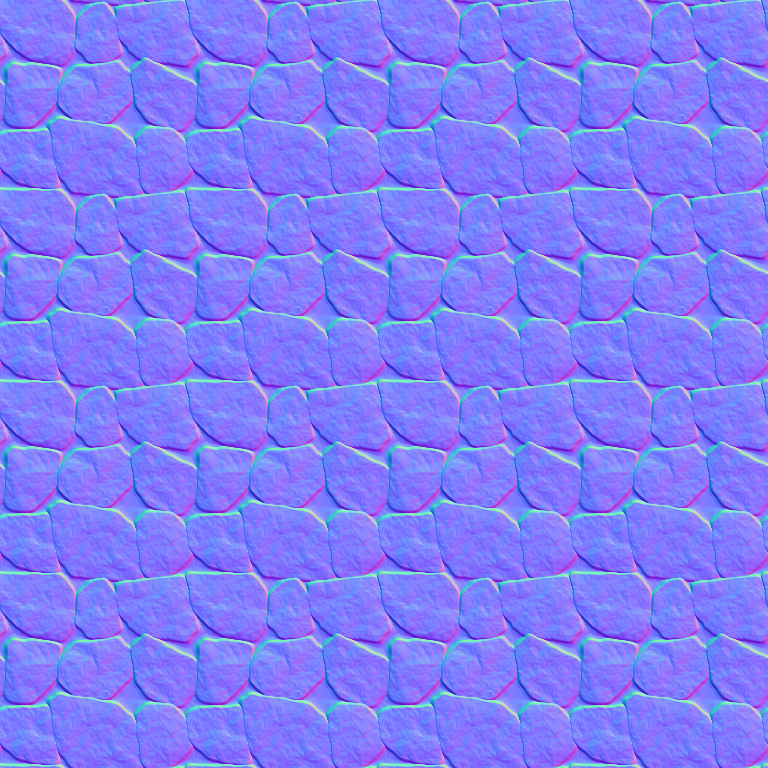
This texture map is drawn by a WebGL 2 fragment shader. Its source:

```glsl
#version 300 es
precision highp float;
// Normal map of a dry stone wall: a square tile of nine bevelled stones in
// three courses, repeated four by four. Each stone is a rounded eight-sided
// block; stones and wrapped noise form a height field whose slope is encoded.

uniform vec2 u_resolution;
out vec4 outColor;

const float REPEATS = 4.0;
const int STONES = 9;
const float BEVEL_WIDTH = 0.013;
const float BEVEL_HEIGHT = 0.0125;
const float CORNER_ROUNDING = 0.018;
const float STONE_GROWTH = 0.013;
const float SLOPE_STEP = 0.0028;
const vec2 COMMON_LEAN = vec2(-0.015, 0.03);

// Block of each stone in tile units: centre xy, half size zw
const vec4 BLOCK[STONES] = vec4[STONES](
  vec4(0.196, 0.847, 0.193, 0.163), vec4(0.507, 0.826, 0.110, 0.153),
  vec4(0.809, 0.833, 0.198, 0.155), vec4(0.167, 0.500, 0.138, 0.163),
  vec4(0.500, 0.510, 0.198, 0.156), vec4(0.861, 0.493, 0.167, 0.153),
  vec4(0.503, 0.174, 0.219, 0.186), vec4(0.851, 0.160, 0.134, 0.172),
  vec4(0.135, 0.177, 0.153, 0.139));

// Slant of the top, bottom, left and right sides
const vec4 SLANT[STONES] = vec4[STONES](
  vec4(0.0, -0.2, -0.25, 0.0), vec4(0.06, 0.06, 0.06, -0.18),
  vec4(0.13, -0.15, -0.12, -0.25), vec4(-0.08, 0.0, 0.04, 0.14),
  vec4(0.1, -0.1, 0.08, -0.06), vec4(-0.5, -0.3, -0.1, 0.06),
  vec4(-0.15, -0.07, -0.15, -0.12), vec4(0.0, 0.0, -0.1, -0.22),
  vec4(0.02, -0.18, -0.13, -0.13));

// Depth cut off the corners: top left, top right, bottom left, bottom right
const vec4 CUT[STONES] = vec4[STONES](
  vec4(0.014, 0.062, 0.045, 0.060), vec4(0.044, 0.036, 0.064, 0.050),
  vec4(0.014, 0.020, 0.056, 0.062), vec4(0.034, 0.024, 0.026, 0.086),
  vec4(0.052, 0.056, 0.066, 0.115), vec4(0.080, 0.018, 0.036, 0.082),
  vec4(0.038, 0.056, 0.052, 0.022), vec4(0.052, 0.038, 0.032, 0.104),
  vec4(0.030, 0.016, 0.052, 0.020));

float hash(vec2 p) {
  return fract(sin(dot(p, vec2(127.1, 311.7))) * 43758.5453);
}

// Value noise that wraps after a whole number of cells per tile
float wrapNoise(vec2 p, vec2 cells) {
  vec2 q = p * cells, i = floor(q), f = fract(q);
  f = f * f * f * (f * (f * 6.0 - 15.0) + 10.0);
  vec2 a = mod(i, cells), b = mod(i + 1.0, cells);
  return mix(mix(hash(a), hash(vec2(b.x, a.y)), f.x),
             mix(hash(vec2(a.x, b.y)), hash(b), f.x), f.y);
}

float smoothMax(float a, float b, float k) {
  float h = max(k - abs(a - b), 0.0) / k;
  return max(a, b) + h * h * k * 0.25;
}

// Signed distance to a block with slanted sides and cut corners
float stoneDistance(vec2 p, vec2 size, vec4 slant, vec4 cut) {
  float d = -1.0;
  for (int i = 0; i < 4; i++) {
    vec2 s = vec2(i % 2 == 0 ? -1.0 : 1.0, i < 2 ? 1.0 : -1.0);
    float side = s.x < 0.0 ? slant.z : slant.w;
    float end = s.y > 0.0 ? slant.x : slant.y;
    float sideDist = (s.x * (p.x - side * p.y) - size.x) / length(vec2(1.0, side));
    float endDist = (s.y * (p.y - end * p.x) - size.y) / length(vec2(1.0, end));
    vec2 corner = s * size + vec2(side * s.y * size.y, end * s.x * size.x);
    float cornerDist = dot(p - corner, s) * 0.7071 + cut[i];
    d = smoothMax(d, max(sideDist, endDist), CORNER_ROUNDING);
    d = smoothMax(d, cornerDist, CORNER_ROUNDING);
  }
  return d;
}

// Narrow bevelled rim, gently domed face and a soft fillet into the mortar
float stoneProfile(float d) {
  float rim = BEVEL_HEIGHT * (1.0 - smoothstep(-BEVEL_WIDTH, 0.002, d));
  float dome = 0.006 * (1.0 - exp(min(d, 0.0) / 0.035));
  return rim + dome + 0.005 * exp(-max(d, 0.0) / 0.02);
}

// Chipped rock: capped noise, turned by a whole-number matrix at each octave
float rockGrain(vec2 p) {
  float grain = 0.0, amp = 0.02;
  vec2 warp = vec2(wrapNoise(p, vec2(9.0)), wrapNoise(p.yx, vec2(11.0)));
  vec2 q = p + 0.03 * (warp - 0.5);
  for (int i = 0; i < 4; i++) {
    grain += amp * min(wrapNoise(q, vec2(6.0, 8.0)), 0.62);
    q = mat2(2.0, 1.0, -1.0, 2.0) * q;
    amp *= 0.49;
  }
  return grain;
}

float wallHeight(vec2 p) {
  float wobble = 0.014 * (wrapNoise(p, vec2(17.0)) - 0.5) - STONE_GROWTH;
  float height = 0.0;
  for (int i = 0; i < STONES; i++) {
    vec2 q = p - BLOCK[i].xy;
    q -= round(q);
    float d = stoneDistance(q, BLOCK[i].zw, SLANT[i], CUT[i]) + wobble;
    vec2 lean = 0.03 * (vec2(hash(vec2(i, 3)), hash(vec2(i, 8))) - 0.5) + COMMON_LEAN;
    float face = 1.0 - smoothstep(-BEVEL_WIDTH, 0.0, d);
    height = max(height, stoneProfile(d) + dot(lean, q) * face);
  }
  return height + rockGrain(p) * mix(0.4, 1.0, smoothstep(0.0, BEVEL_HEIGHT, height));
}

void main() {
  vec2 p = gl_FragCoord.xy / u_resolution * REPEATS;
  vec2 e = vec2(SLOPE_STEP, 0.0);
  vec2 slope = vec2(wallHeight(p + e.xy) - wallHeight(p - e.xy),
                    wallHeight(p + e.yx) - wallHeight(p - e.yx)) / (2.0 * SLOPE_STEP);
  vec3 normal = normalize(vec3(-slope, 1.0));
  outColor = vec4(normal * 0.5 + 0.5, 1.0);
}
```
